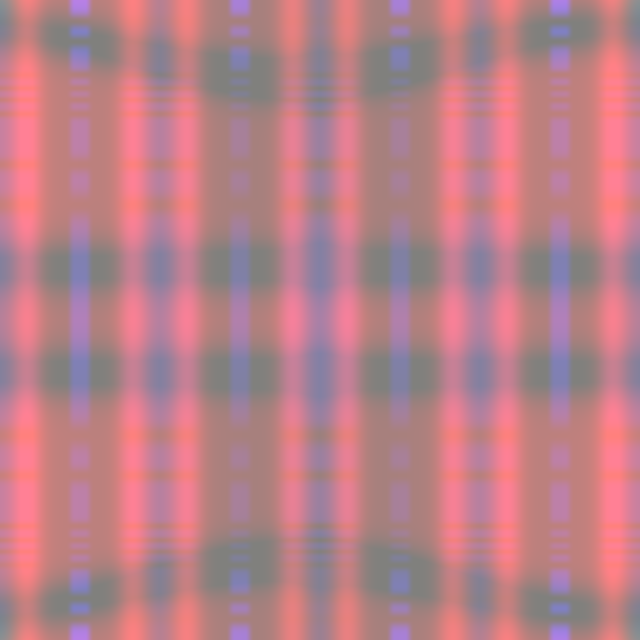
Reproduce this pattern procedurally as a Shadertoy shader.

```glsl
const float TAU = 6.2831853;

float bump(float x, float width) {
    x /= width;
    return exp(-x * x);
}

// Product of soft notches: 1 between the breaks, 0 on each of them
float breaks(float d, float spread) {
    const vec2 notches[8] = vec2[8](
        vec2(.180, .016), vec2(.243, .010), vec2(.322, .006), vec2(.344, .005),
        vec2(.362, .005), vec2(.383, .006), vec2(.435, .008), vec2(.467, .009));
    float keep = 1.0;
    for (int i = 0; i < 8; i++)
        keep *= 1.0 - bump(d - notches[i].x, notches[i].y * spread);
    return keep;
}

void mainImage(out vec4 fragColor, in vec2 fragCoord) {
    vec2 uv = fragCoord / iResolution.xy;
    float d = abs(uv.y - 0.5);                      // mirrored height
    float t = abs(fract(uv.x * 4.0) - 0.5) * 0.25;  // mirrored cell, four across
    float sway = cos(TAU * uv.x);

    // Red: paired columns over a base dimmed by horizontal bands
    float dipCentre = 0.416 + 0.04 * cos(TAU * (uv.x + 0.04));
    float base = 0.2 + 0.06 * sway * smoothstep(0.02, 0.2, d);
    base -= 0.25 * bump(d - 0.083, 0.042);
    base -= 0.27 * bump(d - dipCentre, 0.04);
    base -= 0.05 * bump(uv.x - 0.5, 0.035);
    float red = max(base, 0.0) + 0.28 * bump(t - 0.083, 0.025);

    // Blue: broad veil over the column pairs, broken by fine lines
    float inner = 1.0 - smoothstep(0.35, 0.42, d);
    float veil = smoothstep(0.05, 0.083, t) * (0.095 - 0.025 * sway * bump(d, 0.12));
    veil += 0.04 * smoothstep(0.095, 0.125, t);
    veil *= breaks(d, 1.0) * mix(0.15, 1.0, inner);
    veil += 0.06 * smoothstep(0.095, 0.125, t) * (1.0 - inner);

    // Blue: narrow dashed stripe along each cell axis
    float strength = 0.14 + 0.07 * bump(d, 0.12) + 0.24 * smoothstep(0.34, 0.5, d);
    strength += 0.04 * sway;
    float stripe = (1.0 - smoothstep(0.008, 0.022, t)) * strength * breaks(d, 1.3);

    // Green glow where the outer corners meet
    float edge = 0.5 - abs(uv.x - 0.5);
    float corner = bump(length(vec2(edge, 0.5 - d)), 0.03);

    vec3 colour = 0.5 + vec3(red - 0.15 * corner, 0.06 * corner, veil + stripe - 0.01);
    fragColor = vec4(clamp(colour, 0.0, 1.0), 1.0);
}
```
